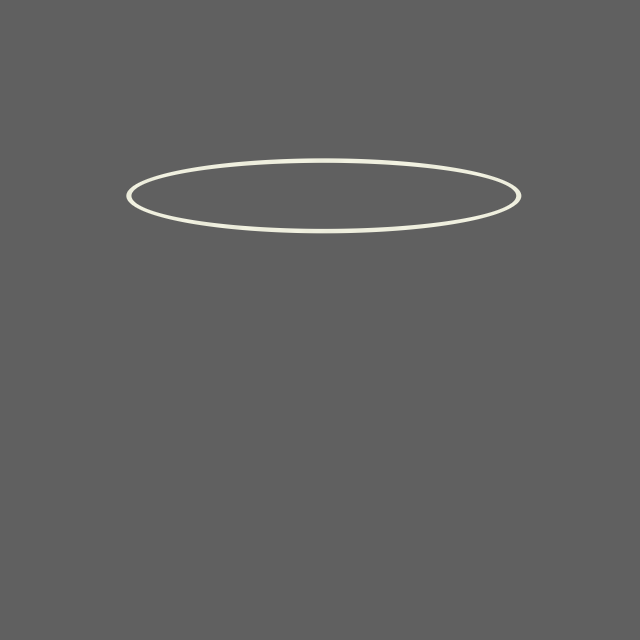
This background is drawn by a Shadertoy shader. Its source:

```glsl
// A thin ivory elliptical ring floating in the upper part of a flat grey field.
// The ring is the area between two ellipses, with edges smoothed by an
// approximate distance and a faint gradient-noise mottling on its surface.

vec2 hashGradient(vec2 cell) {
    float angle = 6.2832 * fract(sin(dot(cell, vec2(127.1, 311.7))) * 43758.5);
    return vec2(cos(angle), sin(angle));
}

float gradientNoise(vec2 p) {
    vec2 cell = floor(p), f = fract(p);
    vec2 u = f * f * (3.0 - 2.0 * f);
    float a = dot(hashGradient(cell), f);
    float b = dot(hashGradient(cell + vec2(1, 0)), f - vec2(1, 0));
    float c = dot(hashGradient(cell + vec2(0, 1)), f - vec2(0, 1));
    float d = dot(hashGradient(cell + vec2(1, 1)), f - vec2(1, 1));
    return mix(mix(a, b, u.x), mix(c, d, u.x), u.y);
}

// First-order signed distance to an axis-aligned ellipse
float ellipseDistance(vec2 p, vec2 radii) {
    float k = length(p / radii);
    return k * (k - 1.0) / max(length(p / (radii * radii)), 1e-4);
}

void mainImage(out vec4 fragColor, in vec2 fragCoord) {
    vec2 uv = fragCoord / iResolution.xy;
    float pixel = 1.0 / min(iResolution.x, iResolution.y);

    // Ring between the outer and inner ellipses
    vec2 p = uv - vec2(0.506, 0.694);
    float outer = ellipseDistance(p, vec2(0.3086, 0.0586));
    float inner = ellipseDistance(p, vec2(0.3006, 0.0516));
    float ring = clamp(0.5 - max(outer, -inner) / pixel, 0.0, 1.0);

    // Ivory with a slight tonal variation over flat grey
    vec3 ivory = vec3(0.935, 0.935, 0.87) + 0.035 * gradientNoise(uv * 45.0);
    vec3 color = mix(vec3(0.378), ivory, ring);

    fragColor = vec4(color, 1.0);
}
```
